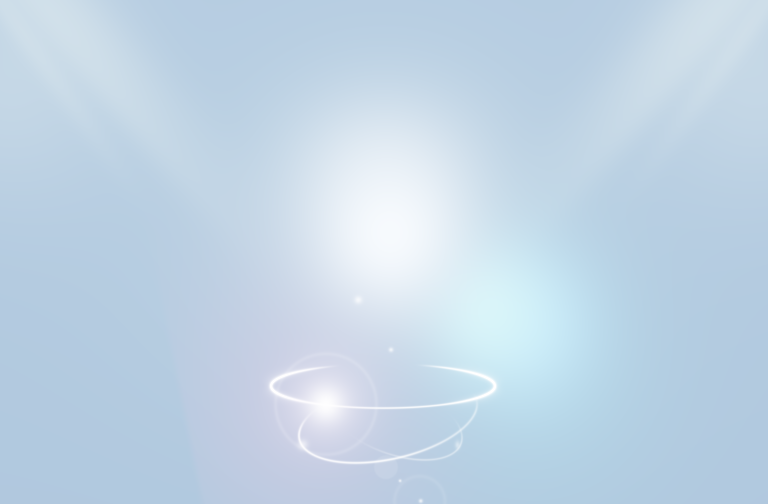
A Shadertoy shader for this background:

```glsl
// Pale blue studio backdrop with soft light beams, glows and orbiting light trails.

// Soft elliptical glow, 1 at its centre
float glow(vec2 p, vec2 centre, vec2 size) {
    vec2 q = (p - centre) / size;
    return exp(-dot(q, q));
}

// Light shaft that fades along its direction and to both sides
float beam(vec2 p, vec2 start, vec2 dir, float width, float reach) {
    vec2 q = p - start;
    vec2 axis = normalize(dir);
    float along = dot(q, axis);
    float across = (axis.x * q.y - axis.y * q.x) / width;
    return exp(-across * across) * (1.0 - smoothstep(0.0, reach, along));
}

vec2 turn(vec2 q, float angle) {
    float c = cos(angle), s = sin(angle);
    return vec2(c * q.x + s * q.y, c * q.y - s * q.x);
}

// Thin line around an ellipse, never narrower than a pixel
float trail(vec2 q, vec2 radii, float width) {
    float k = length(q / radii);
    float d = (k - 1.0) * k / max(length(q / (radii * radii)), 0.001);
    float w = max(width, 0.75 / iResolution.y);
    return exp(-d * d / (w * w));
}

void mainImage(out vec4 fragColor, in vec2 fragCoord) {
    vec2 p = fragCoord / iResolution.y;
    float aspect = iResolution.x / iResolution.y;
    p.x += 0.5 * (1.524 - aspect);
    vec3 white = vec3(1.0);

    // Backdrop with a wide pale haze
    vec3 col = mix(vec3(0.692, 0.785, 0.872), vec3(0.708, 0.798, 0.882), p.y);
    col = mix(col, vec3(0.77, 0.85, 0.90), 0.65 * glow(p, vec2(0.75, 0.55), vec2(0.44, 0.38)));

    // Mirrored beams falling from the upper corners
    vec2 m = vec2(min(p.x, 1.524 - p.x), p.y);
    vec3 beamTint = vec3(0.89, 0.93, 0.94);
    col = mix(col, beamTint, 0.36 * glow(m, vec2(0.02, 0.86), vec2(0.22, 0.25)));
    col = mix(col, beamTint, 0.42 * beam(m, vec2(0.11, 1.0), vec2(0.66, -0.75), 0.075, 0.75));
    col = mix(col, beamTint, 0.28 * beam(m, vec2(0.04, 0.94), vec2(0.58, -0.81), 0.025, 0.50));
    col = mix(col, beamTint, 0.16 * beam(m, vec2(0.22, 0.82), vec2(0.66, -0.75), 0.035, 0.55));

    // Lilac glow, cut by a slanted edge on the left
    float slant = smoothstep(-0.008, 0.012, p.x - 0.40 + 0.20 * p.y);
    col = mix(col, vec3(0.81, 0.80, 0.89), slant * 0.75 * glow(p, vec2(0.62, 0.20), vec2(0.25, 0.28)));

    // Cyan glow on the right
    col = mix(col, vec3(0.70, 0.85, 0.91), 0.60 * glow(p, vec2(1.08, 0.25), vec2(0.24, 0.27)));
    col = mix(col, vec3(0.79, 0.93, 0.99), 0.80 * glow(p, vec2(1.05, 0.35), vec2(0.14, 0.16)));
    col = mix(col, vec3(0.85, 0.97, 0.98), 0.85 * glow(p, vec2(0.97, 0.38), vec2(0.12, 0.13)));

    // Tall white light in the middle
    col = mix(col, vec3(0.93, 0.95, 0.97), 0.55 * glow(p, vec2(0.76, 0.67), vec2(0.17, 0.15)));
    col = mix(col, vec3(0.94, 0.96, 0.98), 0.65 * glow(p, vec2(0.77, 0.54), vec2(0.20, 0.21)));
    col = mix(col, vec3(0.98, 0.99, 1.0), 0.85 * glow(p, vec2(0.774, 0.535), vec2(0.12, 0.13)));

    // Flat ring, open at the top and brightest at its two ends
    vec2 q = p - vec2(0.760, 0.234);
    float open = smoothstep(0.0, 0.01, q.y) * (1.0 - smoothstep(0.07, 0.14, abs(q.x + 0.01)));
    float ends = smoothstep(0.10, 0.22, abs(q.x));
    float ring = trail(q, vec2(0.222, 0.0437), 0.0022 + 0.0015 * ends);
    float halo = trail(q, vec2(0.222, 0.0437), 0.010);
    col = mix(col, white, (1.0 - open) * min(0.85 * ring + 0.28 * ends * halo, 1.0));

    // Tilted orbit, drawn along its lower side
    q = turn(p - vec2(0.770, 0.167), 0.216);
    float lower = 1.0 - smoothstep(-0.01, 0.04, q.y + 0.22 * max(q.x, 0.0) - 0.02);
    float leftSide = 1.0 - smoothstep(-0.05, 0.18, q.x);
    col = mix(col, white, lower * trail(q, vec2(0.180, 0.078), 0.0026) * (0.45 + 0.4 * leftSide));

    // Fainter orbit leaning the other way
    q = turn(p - vec2(0.784, 0.167), -0.347);
    float shown = smoothstep(-0.09, 0.08, q.x) * (1.0 - smoothstep(0.0, 0.05, q.y));
    col = mix(col, white, 0.40 * shown * trail(q, vec2(0.139, 0.068), 0.0022));
    col = mix(col, white, 0.60 * glow(p, vec2(0.601, 0.118), vec2(0.010)));
    col = mix(col, white, 0.45 * glow(p, vec2(0.908, 0.117), vec2(0.005, 0.008)));

    // Flare with a faint lens ring
    vec2 flare = vec2(0.647, 0.198);
    col = mix(col, vec3(0.97, 0.95, 0.98), 0.50 * glow(p, flare, vec2(0.085)));
    col = mix(col, white, 0.95 * glow(p, flare, vec2(0.036)));
    col = mix(col, white, 0.14 * trail(p - flare, vec2(0.100), 0.004));

    // Pale lens discs near the bottom
    float disc = 1.0 - smoothstep(0.021, 0.026, length(p - vec2(0.766, 0.073)));
    float bottomRing = trail(p - vec2(0.833, 0.005), vec2(0.050), 0.004);
    col = mix(col, white, 0.11 * disc + 0.09 * bottomRing);

    // Sparks: position and size
    vec3 sparks[4] = vec3[4](vec3(0.711, 0.405, 0.0075), vec3(0.776, 0.306, 0.0045),
                             vec3(0.794, 0.046, 0.0030), vec3(0.835, 0.006, 0.0040));
    for (int i = 0; i < 4; i++) {
        col = mix(col, white, 0.70 * glow(p, sparks[i].xy, vec2(sparks[i].z)));
    }

    fragColor = vec4(col, 1.0);
}
```
